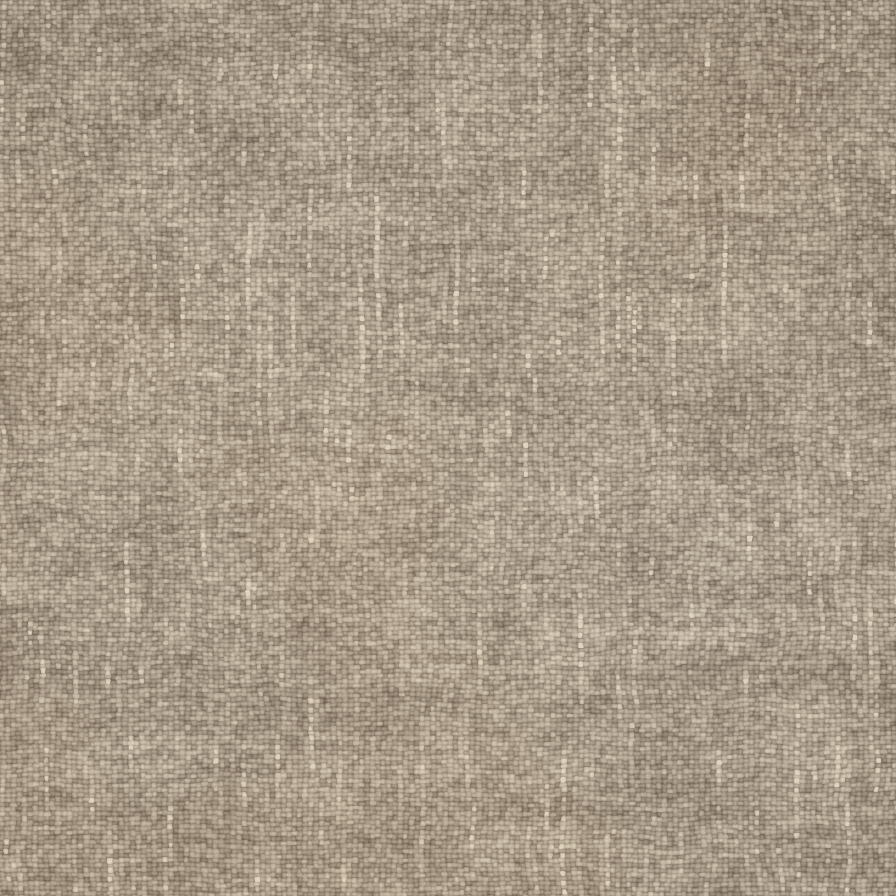
Reproduce this texture procedurally as a Shadertoy shader.

```glsl
const vec2 THREADS = vec2(160.0, 190.0);
const vec3 SHADOW_TAUPE = vec3(0.53, 0.473, 0.408);
const vec3 LIGHT_LINEN = vec3(0.80, 0.75, 0.67);
const int SAMPLES = 3;

float hash(vec2 p) {
    vec3 q = fract(p.xyx * vec3(0.1031, 0.1030, 0.0973));
    q += dot(q, q.yzx + 33.33);
    return fract((q.x + q.y) * q.z);
}

float noise(vec2 p) {
    vec2 cell = floor(p);
    vec2 f = fract(p);
    f = f * f * (3.0 - 2.0 * f);
    float low = mix(hash(cell), hash(cell + vec2(1.0, 0.0)), f.x);
    float high = mix(hash(cell + vec2(0.0, 1.0)), hash(cell + 1.0), f.x);
    return mix(low, high, f.y);
}

float fbm(vec2 p) {
    float sum = 0.0;
    float weight = 0.5;
    for (int i = 0; i < 4; i++) {
        sum += weight * noise(p);
        p = p * 2.03 + 17.3;
        weight *= 0.5;
    }
    return sum / 0.9375;
}

bool warpOnTop(vec2 id) {
    return mod(id.x + id.y, 2.0) < 0.5;
}

// Height of one oval stitch, longer along its own thread
float stitchHeight(vec2 p, vec2 id) {
    vec2 jitter = vec2(hash(id + 3.1), hash(id + 47.7)) - 0.5;
    vec2 radius = warpOnTop(id) ? vec2(0.56, 0.68) : vec2(0.80, 0.52);
    radius *= mix(0.85, 1.15, hash(id + 71.0));
    vec2 q = (p - id - 0.5 - jitter * 0.3) / radius;
    return 1.0 - dot(q, q);
}

// Brightness of the yarn showing in one stitch
float yarnTone(vec2 id) {
    vec2 at = (id + 0.5) / THREADS;
    float tone = 0.56 * (hash(id + 11.0) - 0.5);
    float run = noise(vec2(id.x * 7.31, at.y * 13.0 + hash(vec2(id.x, 5.0)) * 40.0));
    float slub = smoothstep(0.68, 1.0, run);
    tone += slub * (warpOnTop(id) ? 0.6 : 0.12) - 0.03;
    tone += 0.18 * (noise(vec2(id.x * 3.7, at.y * 9.0)) - 0.5);
    tone += 0.26 * (noise(vec2(at.x * 22.0, id.y * 5.3)) - 0.5);
    return tone;
}

// The highest stitch hides its neighbours
float weave(vec2 uv) {
    vec2 drift = vec2(noise(uv * vec2(14.0, 20.0)), noise(uv * vec2(20.0, 14.0) + 31.0)) - 0.5;
    vec2 p = uv * THREADS + drift * 0.8;
    vec2 home = floor(p);
    vec2 top = home;
    float height = -1.0;
    for (int y = -1; y <= 1; y++) {
        for (int x = -1; x <= 1; x++) {
            vec2 id = home + vec2(x, y);
            float h = stitchHeight(p, id);
            if (h > height) {
                height = h;
                top = id;
            }
        }
    }
    float relief = 0.62 * (max(height, -0.25) - 0.6);
    float fibres = 0.24 * (noise(uv * THREADS * 2.4) - 0.5);
    return relief + yarnTone(top) + fibres;
}

// Soft worn patches and gentle uneven lighting
float shading(vec2 uv) {
    float patches = 0.42 * (fbm(uv * vec2(11.0, 20.0) + 4.0) - 0.5);
    float clouds = 0.1 * (fbm(uv * vec2(3.0, 4.0) + 50.0) - 0.5);
    vec2 offCentre = uv - vec2(0.5, 0.42);
    return patches + clouds + 0.06 - 0.36 * dot(offCentre, offCentre);
}

void mainImage(out vec4 fragColor, in vec2 fragCoord) {
    float tone = 0.0;
    for (int y = 0; y < SAMPLES; y++) {
        for (int x = 0; x < SAMPLES; x++) {
            vec2 offset = (vec2(x, y) + 0.5) / float(SAMPLES) - 0.5;
            tone += weave((fragCoord + offset) / iResolution.y);
        }
    }
    tone /= float(SAMPLES * SAMPLES);

    vec2 uv = fragCoord / iResolution.y;
    tone += 0.5 + shading(uv);
    vec3 color = mix(SHADOW_TAUPE, LIGHT_LINEN, clamp(tone, -0.35, 1.3));

    // Slightly warmer and cooler areas of cloth
    float warmth = fbm(uv * 2.5 + 90.0) - 0.5;
    color += warmth * vec3(0.008, 0.0, -0.02);
    fragColor = vec4(color, 1.0);
}
```
